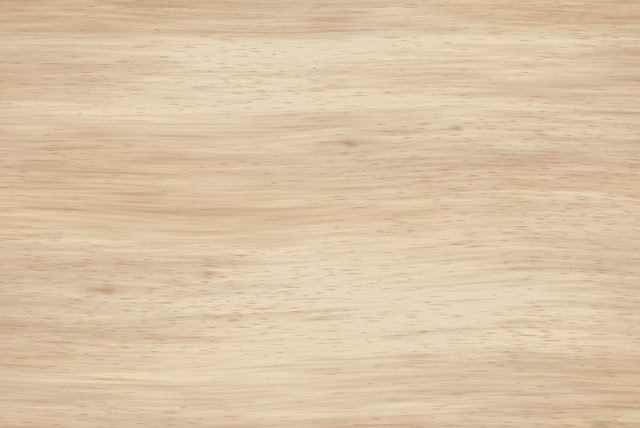
This texture is drawn by a Shadertoy shader. Its source:

```glsl
#define DARK_WOOD vec3(0.73, 0.597, 0.465)
#define PALE_WOOD vec3(0.895, 0.820, 0.710)
#define PORE_COLOR vec3(0.68, 0.52, 0.39)
#define BASE_TONE 0.95
#define BAND_CONTRAST 0.46
#define STREAK_CONTRAST 0.25
#define FIBRE_CONTRAST 0.30
#define LINE_STRENGTH 0.30
#define PORE_STRENGTH 0.50
#define WARP_HEIGHT 0.035
#define VIGNETTE 0.95
#define KNOT_COUNT 5

vec2 hash2(vec2 p) {
    vec3 q = fract(p.xyx * vec3(0.1031, 0.1030, 0.0973));
    q += dot(q, q.yzx + 33.33);
    return fract((q.xx + q.yz) * q.zy);
}

float cornerSlope(vec2 cell, vec2 offset) {
    float angle = 6.2832 * hash2(cell).x;
    return dot(vec2(cos(angle), sin(angle)), offset);
}

float gradientNoise(vec2 p) {
    vec2 i = floor(p), f = p - i;
    vec2 u = f * f * f * (f * (f * 6.0 - 15.0) + 10.0);
    vec2 e = vec2(1.0, 0.0);
    return mix(mix(cornerSlope(i, f), cornerSlope(i + e, f - e), u.x),
               mix(cornerSlope(i + e.yx, f - e.yx), cornerSlope(i + 1.0, f - 1.0), u.x), u.y);
}

// Thin dashes, one per stretched cell, where density allows
float pores(vec2 p, vec2 cellSize, float density, float pixel) {
    vec2 g = p / cellSize;
    float row = floor(g.y);
    g.x += 7.0 * hash2(vec2(row, 91.0)).x;
    vec2 cell = vec2(floor(g.x), row);
    vec2 chance = hash2(cell + 17.0);
    vec2 jitter = hash2(cell + 53.0);
    float reach = cellSize.x * mix(0.12, 0.38, chance.y);
    vec2 center = 0.5 + (jitter - 0.5) * vec2(0.24, 0.4);
    vec2 d = (g - cell - center) * cellSize;
    float taper = 1.0 - smoothstep(0.0, 1.0, abs(d.x) / reach);
    float body = 1.0 - smoothstep(0.0, 0.0008 + 0.8 * pixel, abs(d.y));
    float depth = mix(0.35, 1.0, jitter.x * jitter.y + 0.3 * jitter.x);
    return depth * taper * body * smoothstep(chance.x - 0.2, chance.x + 0.2, density);
}

void mainImage(out vec4 fragColor, in vec2 fragCoord) {
    float pixel = 1.0 / iResolution.y;
    vec2 uv = fragCoord / iResolution.xy;
    vec2 p = fragCoord * pixel;

    // Slow bending of the grain
    vec2 grain = p;
    grain.y += WARP_HEIGHT * gradientNoise(p * vec2(1.2, 2.2) + 4.0);
    grain.y += 0.004 * gradientNoise(p * vec2(5.0, 9.0) + 20.0);

    // Knots push the grain aside and stain it
    float stain = 0.0;
    for (int k = 0; k < KNOT_COUNT; k++) {
        float n = float(k);
        vec2 center = vec2(1.5 * fract(0.16 + 0.387 * n), fract(0.32 + 0.345 * n));
        float size = mix(0.35, 1.0, fract(0.9 + 0.83 * n));
        vec2 d = p - center;
        vec2 halo = d / (size * vec2(0.12, 0.05));
        grain.y -= 0.35 * d.y * exp(-dot(halo, halo));
        d += 0.012 * size * gradientNoise(p * vec2(28.0, 60.0));
        vec2 core = d / (size * vec2(0.040, 0.013));
        stain += exp(-dot(core, core)) * (0.65 + 0.7 * gradientNoise(p * vec2(35.0, 110.0)));
    }

    // Bands, streaks and fibres, each finer than the last
    float band = gradientNoise(grain * vec2(0.8, 6.0) + 11.0)
               + 0.6 * gradientNoise(grain * vec2(1.3, 13.0) + 29.0);
    float streak = gradientNoise(grain * vec2(2.0, 34.0) + 37.0);
    float thread = gradientNoise(grain * vec2(3.5, 75.0) + 71.0);
    float fibre = gradientNoise(grain * vec2(7.0, 150.0) + 5.0);
    float tone = BASE_TONE + BAND_CONTRAST * band + STREAK_CONTRAST * streak
               + FIBRE_CONTRAST * (0.7 * thread + fibre);

    // Long hairlines that come and go
    float hairline = smoothstep(0.12, 0.5, gradientNoise(grain * vec2(4.5, 105.0) + 43.0));
    float presence = smoothstep(-0.35, 0.35, gradientNoise(grain * vec2(1.5, 9.0) + 67.0));
    tone -= LINE_STRENGTH * hairline * presence;

    // Board joints, paler just below each one
    for (int k = 0; k < 3; k++) {
        float below = 0.195 + 0.36 * float(k) + 0.004 * gradientNoise(vec2(p.x * 2.0, k)) - p.y;
        tone += 0.14 * smoothstep(-pixel, pixel, below) * exp(-24.0 * max(below, 0.0));
    }

    // Shade toward the rim, a little stronger at the left
    vec2 rim = uv - vec2(0.54, 0.5);
    tone -= VIGNETTE * dot(rim, rim);
    tone -= 0.75 * stain;

    // Pores gather in patches along the grain
    float patchNoise = gradientNoise(grain * vec2(1.1, 6.0) + 83.0);
    float density = clamp(0.40 + 1.1 * patchNoise, 0.05, 0.95);
    vec2 slanted = grain + vec2(0.0, 0.02 * p.x);
    float pore = pores(slanted, vec2(0.070, 0.0068), density, pixel);
    pore = max(pore, pores(slanted + 0.37, vec2(0.105, 0.0093), density, pixel));

    // Tone to colour, with rosy and golden drifts
    vec3 color = mix(DARK_WOOD, PALE_WOOD, clamp(tone, -0.35, 1.10));
    color += vec3(0.012, 0.0, -0.016) * gradientNoise(grain * vec2(1.2, 5.0) + 59.0);
    color = mix(color, PORE_COLOR, PORE_STRENGTH * pore);
    fragColor = vec4(color, 1.0);
}
```
